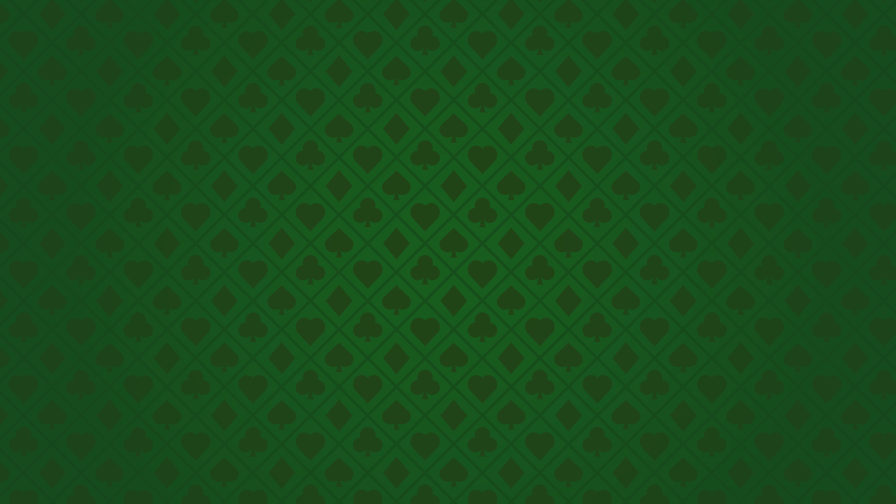
Reproduce this pattern procedurally as a Shadertoy shader.

```glsl
// Green card-table cloth: a diagonal trellis with one card suit in each cell.
// Two interleaved square lattices alternate spade/diamond and club/heart;
// distance functions draw the suits and a radial falloff dims the cloth.

const float PITCH = 0.1138;                  // lattice step, in canvas heights
const vec2 ORIGIN = vec2(0.0115, 0.017);     // a spade cell, from the centre
const float LINE_HALF_WIDTH = 0.025;         // in lattice steps

// Colours at the bright centre and at the dim rim
const vec3 CLOTH_CENTRE = vec3(0.094, 0.360, 0.118);
const vec3 CLOTH_RIM = vec3(0.087, 0.293, 0.114);
const vec3 LINE_CENTRE = vec3(0.088, 0.303, 0.102);
const vec3 LINE_RIM = vec3(0.086, 0.280, 0.108);
const vec3 SUIT_CENTRE = vec3(0.130, 0.268, 0.090);
const vec3 SUIT_RIM = vec3(0.108, 0.264, 0.098);

float dot2(vec2 v) { return dot(v, v); }

float circle(vec2 p, vec2 centre, float radius) {
    return length(p - centre) - radius;
}

// Unit heart: tip at the origin, lobes up to y = 1.1
float unitHeart(vec2 p) {
    p.x = abs(p.x);
    if (p.x + p.y > 1.0) return circle(p, vec2(0.25, 0.75), sqrt(2.0) / 4.0);
    float edge = min(dot2(p - vec2(0.0, 1.0)), dot2(p - 0.5 * max(p.x + p.y, 0.0)));
    return sqrt(edge) * sign(p.x - p.y);
}

// Heart scaled to a given size, with its tip at the origin
float heartShape(vec2 p, vec2 size) {
    return unitHeart(p / size) * min(size.x, size.y);
}

// Flared stem standing on the given base height
float stem(vec2 p, float base, float height) {
    float t = clamp((p.y - base) / height, 0.0, 1.0);
    float halfWidth = mix(0.062, 0.016, sqrt(t));
    return max(abs(p.x) - halfWidth, abs(p.y - base - 0.5 * height) - 0.5 * height);
}

float diamond(vec2 p) {
    vec2 halfSize = vec2(0.235, 0.28);
    vec2 normal = normalize(halfSize.yx);
    return dot(abs(p), normal) - halfSize.x * normal.x;
}

float heart(vec2 p) {
    return heartShape(p + vec2(0.0, 0.292), vec2(0.426, 0.45));
}

float spade(vec2 p) {
    float body = heartShape(vec2(p.x, 0.27 - p.y), vec2(0.414, 0.385));
    return min(body, stem(p, -0.245, 0.22));
}

float club(vec2 p) {
    float top = circle(p, vec2(0.0, 0.163), 0.135);
    float sides = circle(vec2(abs(p.x), p.y), vec2(0.127, -0.012), 0.13);
    float core = circle(p, vec2(0.0, 0.04), 0.07);
    return min(min(top, sides), min(core, stem(p, -0.217, 0.22)));
}

// Distance to the suit of the cell containing p
float suit(vec2 p) {
    vec2 cell = floor(p + 0.5);
    vec2 local = p - cell;
    bool onMainLattice = abs(local.x) + abs(local.y) < 0.5;
    if (!onMainLattice) {
        cell = floor(p);
        local = p - cell - 0.5;
    }
    bool even = mod(cell.x + cell.y, 2.0) < 0.5;
    if (onMainLattice) return even ? spade(local) : diamond(local);
    return even ? club(local) : heart(local);
}

// Distance to the diagonal lines between the cells
float trellis(vec2 p) {
    vec2 local = abs(p - floor(p + 0.5));
    return abs(local.x + local.y - 0.5) / sqrt(2.0) - LINE_HALF_WIDTH;
}

float coverage(float distance, float pixel) {
    return smoothstep(0.7 * pixel, -0.7 * pixel, distance);
}

void mainImage(out vec4 fragColor, in vec2 fragCoord) {
    vec2 pos = (fragCoord - 0.5 * iResolution.xy) / iResolution.y;
    vec2 p = (pos - ORIGIN) / PITCH;
    float pixel = 1.0 / (iResolution.y * PITCH);
    float dim = smoothstep(0.05, 0.9, length(pos));

    vec3 color = mix(CLOTH_CENTRE, CLOTH_RIM, dim);
    color = mix(color, mix(LINE_CENTRE, LINE_RIM, dim), coverage(trellis(p), pixel));
    color = mix(color, mix(SUIT_CENTRE, SUIT_RIM, dim), coverage(suit(p), pixel));
    fragColor = vec4(color, 1.0);
}
```
